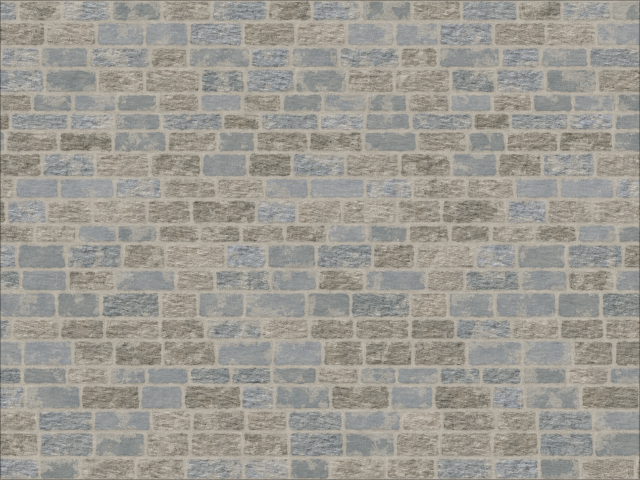
A Shadertoy shader for this texture:

```glsl
// Course heights from the top, and where each course starts, in 576ths of the canvas height
const float courseHeight[21] = float[21](26., 30., 26., 30., 23., 22., 26., 30., 26., 30., 23.,
    31., 27., 32., 26., 32., 22., 30., 26., 31., 27.);
const float courseStart[21] = float[21](17., 53., 55., 62., 40., 22., 17., 55., 20., 58., 40.,
    22., 28., 63., 15., 82., 28., 40., 53., 52., 105.);

float hash(vec2 p) {
    vec3 q = fract(vec3(p.xyx) * 0.1031);
    q += dot(q, q.yzx + 33.33);
    return fract((q.x + q.y) * q.z);
}

float noise(vec2 p) {
    vec2 i = floor(p), f = fract(p);
    f = f * f * (3.0 - 2.0 * f);
    return mix(mix(hash(i), hash(i + vec2(1, 0)), f.x),
               mix(hash(i + vec2(0, 1)), hash(i + vec2(1, 1)), f.x), f.y);
}

float fbm(vec2 p) {
    float sum = 0.0, amp = 0.5;
    for (int i = 0; i < 4; i++) {
        sum += amp * noise(p);
        p = mat2(1.6, 1.2, -1.2, 1.6) * p + 17.0;
        amp *= 0.5;
    }
    return sum;
}

// Chiselled surface with slanted, elongated ridges
float chisel(vec2 p) {
    return fbm(vec2(0.11 * p.x + 0.08 * p.y, 0.27 * p.y - 0.10 * p.x) + 40.0);
}

// Joint positions vary within a run of bricks, and the run repeats along the course
float joint(float k, float count, float course) {
    float spread = count > 5.5 ? 0.12 : 0.34;
    return k + spread * (hash(vec2(mod(k, count) + 3.0, course * 7.0 + 11.0)) - 0.5);
}

void mainImage(out vec4 fragColor, in vec2 fragCoord) {
    float pixel = 576.0 / iResolution.y;
    vec2 size = iResolution.xy * pixel;
    vec2 p = fragCoord * pixel;
    p.y = size.y - p.y;

    // Find the course
    int row = 0;
    float top = 0.0;
    for (int i = 0; i < 20; i++) {
        if (p.y < top + courseHeight[row]) break;
        top += courseHeight[row];
        row++;
    }
    float course = float(row);

    // Find the brick: low courses hold six to a run, the others five
    float count = row % 6 == 4 ? 6.0 : 5.0;
    float unit = 300.0 / count;
    float u = (p.x - courseStart[row]) / unit;
    float k = floor(u);
    if (u < joint(k, count, course)) k -= 1.0;
    else if (u >= joint(k + 1.0, count, course)) k += 1.0;
    float left = joint(k, count, course), right = joint(k + 1.0, count, course);
    vec2 id = vec2(mod(k, count) + 1.0, course * 3.0 + 5.0);

    // Rounded brick with a ragged outline
    vec2 local = vec2((u - 0.5 * (left + right)) * unit, p.y - top - 0.5 * courseHeight[row]);
    vec2 extent = 0.5 * vec2((right - left) * unit, courseHeight[row]) - 2.3;
    vec2 q = abs(local) - extent + 3.5;
    float d = length(max(q, 0.0)) + min(max(q.x, q.y), 0.0) - 3.5;
    d += 3.2 * (fbm(p * 0.22) - 0.47);
    float brick = 1.0 - smoothstep(-0.6 - pixel * 0.5, 0.6 + pixel * 0.5, d);

    // Cool or warm stone, dressed smooth or left rough
    float tone = hash(id + 21.0);
    float cool = step(hash(id + 57.0), 0.53);
    float rough = mix(1.0, 0.28 + 0.72 * step(0.5, hash(id + 83.0)), cool);
    vec3 coolStone = mix(vec3(0.53, 0.545, 0.535), vec3(0.61, 0.62, 0.63), tone);
    vec3 warmStone = mix(vec3(0.53, 0.51, 0.465), vec3(0.65, 0.62, 0.575), tone);
    vec3 stone = mix(warmStone, coolStone, cool);

    // Stains, fine strokes and light from the upper left
    float stain = fbm(p * 0.06 + id * 9.0) - 0.47;
    float strokes = noise(p * vec2(0.12, 0.75)) - 0.5;
    float relief = chisel(p) - chisel(p - vec2(1.3, 1.3));
    float grain = noise(p * 0.85) - 0.5;
    stone += vec3(0.10, 0.08, 0.05) * stain + 0.03 * strokes + 0.045 * grain;
    stone += 0.48 * rough * relief;
    stone -= 0.07 * rough * smoothstep(0.55, 0.75, fbm(p * 0.3 + 70.0));

    // Mortar smeared over worn faces, mostly near their edges
    float smear = fbm(p * 0.075 + 31.0) + 0.35 * (fbm(p * 0.4) - 0.47);
    smear += 0.16 * hash(id + 119.0) + 0.012 * max(d, -9.0);
    float worn = 0.65 * smoothstep(0.52, 0.67, smear);
    vec3 mortar = vec3(0.71, 0.685, 0.64) + 0.05 * grain + 0.09 * stain + 0.10 * relief;
    vec3 color = mix(mortar, mix(stone, mortar + 0.25 * rough * relief, worn), brick);

    // Soft shade under each brick and a thin dark rim round the wall
    color -= 0.05 * exp(-d * d * 0.6) * smoothstep(-2.0, 8.0, local.y);
    vec2 rim = min(p, size - p);
    color *= mix(0.72, 1.0, smoothstep(0.3, 2.0, min(rim.x, rim.y)));
    fragColor = vec4(color, 1.0);
}
```
